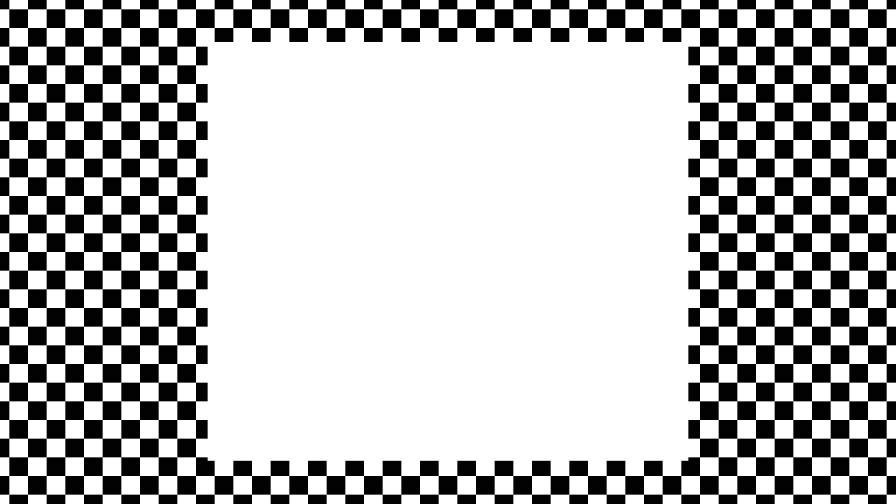
Reproduce this background procedurally as a Shadertoy shader.

```glsl
const vec3 INK = vec3(0.006);
const vec3 PAPER = vec3(1.0);
const float CELLS_PER_HEIGHT = 27.0;
const vec2 PANEL_CENTER = vec2(0.0, 0.0012);
const vec2 PANEL_HALF_SIZE = vec2(0.4769, 0.4155);

// Square wave of period two, from -1 to 1, filtered over one pixel
vec2 squareWave(vec2 x, float pixel) {
    vec2 edgeDistance = 0.5 - abs(fract(x) - 0.5);
    vec2 side = 1.0 - 2.0 * mod(floor(x), 2.0);
    return side * clamp(2.0 * edgeDistance / pixel, 0.0, 1.0);
}

// 1 on paper cells, 0 on ink cells
float checker(vec2 cell, float pixel) {
    vec2 wave = squareWave(cell, pixel);
    return 0.5 + 0.5 * wave.x * wave.y;
}

// Pixel coverage of an axis-aligned box
float boxCoverage(vec2 p, vec2 halfSize, float pixel) {
    vec2 inside = clamp((halfSize - abs(p)) / pixel + 0.5, 0.0, 1.0);
    return inside.x * inside.y;
}

void mainImage(out vec4 fragColor, in vec2 fragCoord) {
    float pixel = 1.0 / iResolution.y;
    vec2 p = (fragCoord - 0.5 * iResolution.xy) * pixel;

    // Checkerboard, with a column centred on the canvas
    vec2 cell = p * CELLS_PER_HEIGHT + vec2(0.5, 0.0);
    float paper = checker(cell, pixel * CELLS_PER_HEIGHT);

    // Blank central panel
    float panel = boxCoverage(p - PANEL_CENTER, PANEL_HALF_SIZE, pixel);
    paper = mix(paper, 1.0, panel);

    fragColor = vec4(mix(INK, PAPER, paper), 1.0);
}
```
